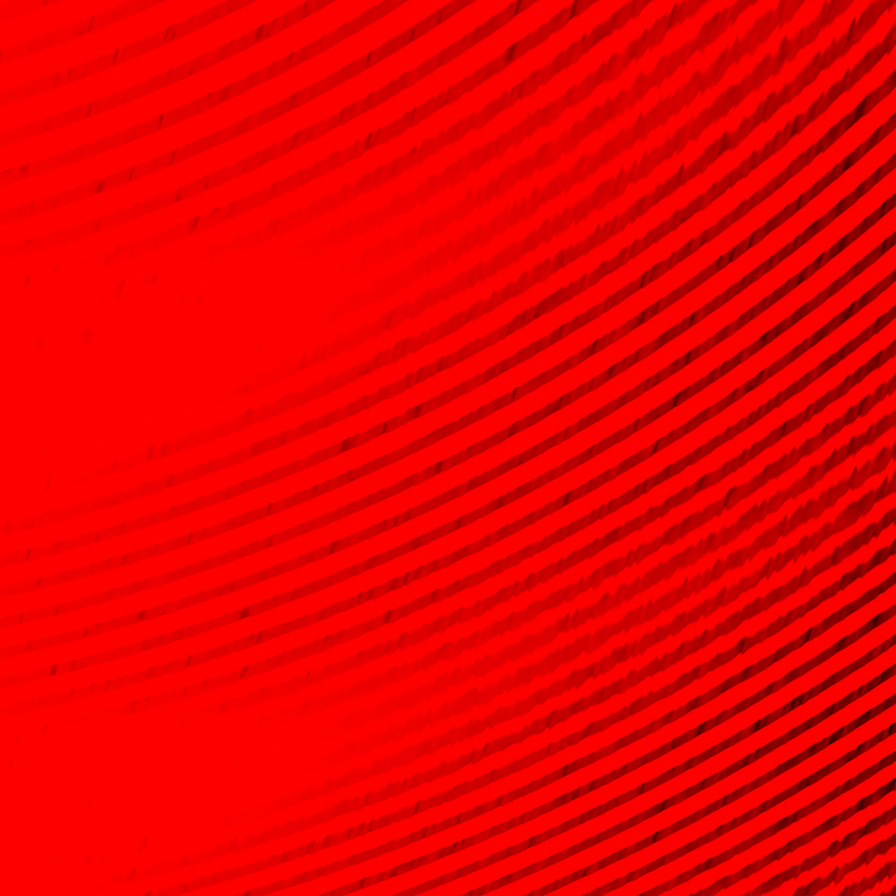
Give the GLSL for this background, as a Shadertoy shader.

```glsl
// Dark concentric arcs sweeping over pure red, deepening toward the right.
// Stripes are evenly spaced in squared radius; a slow beat softens some of
// them, and slanted streak noise breaks up their shade and edges.

float hash(vec2 p) {
    p = fract(p * vec2(0.1031, 0.1137));
    p += dot(p, p.yx + 33.33);
    return fract((p.x + p.y) * p.x * 17.0);
}

float valueNoise(vec2 p) {
    vec2 cell = floor(p), f = fract(p);
    f = f * f * (3.0 - 2.0 * f);
    float low = mix(hash(cell), hash(cell + vec2(1, 0)), f.x);
    float high = mix(hash(cell + vec2(0, 1)), hash(cell + vec2(1, 1)), f.x);
    return mix(low, high, f.y);
}

float squaredDistance(vec2 a, vec2 b) {
    return dot(a - b, a - b);
}

void mainImage(out vec4 fragColor, in vec2 fragCoord) {
    vec2 uv = fragCoord / iResolution.xy;

    // Slow beat: 1 where the stripes blur together, 0 between
    float beatRadius2 = squaredDistance(uv, vec2(-0.508, 2.758));
    float beat = 0.5 + 0.5 * cos(6.28318 * (beatRadius2 - 5.086) / 2.357);
    beat *= beat;

    // Thin streaks leaning to the right
    vec2 slanted = vec2(uv.x - 0.28 * uv.y, uv.y) + 2.0;
    float fine = valueNoise(slanted * vec2(240.0, 48.0));
    float broad = valueNoise(slanted * vec2(110.0, 32.0) + 17.0);
    float streak = 0.6 * fine + 0.4 * broad;

    // Dark stripe profile around a centre at the upper left
    float radius2 = squaredDistance(uv, vec2(-0.5013, 2.4974));
    float jitter = (0.04 + 0.22 * beat) * (fine - 0.5);
    float phase = radius2 / 0.14835 - 0.126 + jitter;
    float offset = abs(fract(phase + 0.5) - 0.5);
    float halfWidth = 0.178 + 0.09 * beat;
    float softness = 0.03 + 0.05 * beat;
    float stripe = 1.0 - smoothstep(halfWidth - softness, halfWidth + softness, offset);

    // Shade grows to the right, most of all in the lower corner
    float shade = 0.05 + 0.41 * pow(uv.x, 1.3) + 0.12 * uv.x * uv.x * (1.0 - uv.y);
    shade = max(shade - 0.16 * beat, 0.0) * (0.6 + 0.8 * streak);
    shade += 0.15 * smoothstep(0.65, 0.95, streak) * (1.0 - 0.8 * beat);

    fragColor = vec4(clamp(1.0 - shade * stripe, 0.0, 1.0), 0.0, 0.0, 1.0);
}
```
